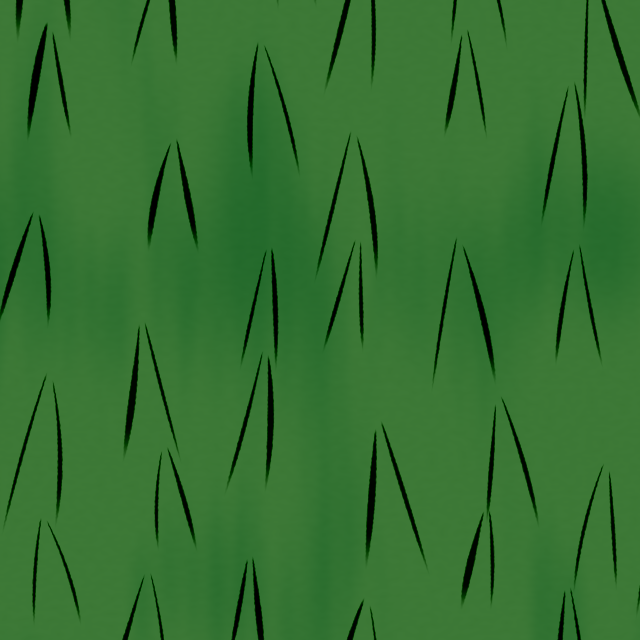
Write a WebGL 2 fragment shader that draws this texture.

```glsl
#version 300 es
precision highp float;

uniform vec2 u_resolution;
out vec4 fragColor;

vec2 hash2(vec2 p) {
    vec3 q = fract(p.xyx * vec3(0.1031, 0.1030, 0.0973));
    q += dot(q, q.yzx + 33.33);
    return fract((q.xx + q.yz) * q.zy);
}

float gradientDot(vec2 cell, vec2 offset) {
    float angle = 6.2832 * hash2(cell + 57.0).x;
    return dot(vec2(cos(angle), sin(angle)), offset);
}

float gradientNoise(vec2 p) {
    vec2 i = floor(p), f = fract(p);
    vec2 u = f * f * f * (f * (f * 6.0 - 15.0) + 10.0);
    vec2 x = vec2(1.0, 0.0);
    float low = mix(gradientDot(i, f), gradientDot(i + x, f - x), u.x);
    float high = mix(gradientDot(i + x.yx, f - x.yx), gradientDot(i + 1.0, f - 1.0), u.x);
    return mix(low, high, u.y);
}

// One tapered stroke hanging down from the origin, bowed sideways
float blade(vec2 p, float len, float slope, float bow, float halfWidth, float skew) {
    float t = -p.y / len;
    if (t <= 0.0 || t >= 1.0) return 0.0;
    float centre = len * t * (slope + bow * (1.0 - t));
    float taper = sin(3.1416 * pow(t, skew));
    float d = abs(p.x - centre) / sqrt(1.0 + slope * slope) - halfWidth * taper;
    float soft = max(0.0019, 0.8 / u_resolution.y);
    float fade = smoothstep(0.0, 0.06, t) * (1.0 - smoothstep(0.72, 1.0, t));
    return fade * (1.0 - smoothstep(-0.6 * soft, soft, d));
}

// Two blades spreading from nearly the same tip
float tuft(vec2 p, vec2 id) {
    vec2 lean = hash2(id + 11.0);
    float left = -0.32 * lean.x;
    float right = left + mix(0.24, 0.40, lean.y);
    float len = mix(0.165, 0.265, hash2(id + 23.0).x);
    float ink = 0.0;
    for (int k = 0; k < 2; k++) {
        float side = float(2 * k - 1);
        vec2 shape = hash2(id + 31.0 + 7.0 * float(k));
        vec2 weight = hash2(id + 73.0 + 5.0 * float(k));
        vec2 tip = vec2(0.004 * side, 0.02 * (shape.x - 0.5));
        float slope = k == 0 ? left : right;
        float bow = side * mix(-0.06, 0.17, shape.y);
        float halfWidth = mix(0.0019, 0.0056, weight.x * weight.x);
        ink = max(ink, blade(p - tip, len * mix(0.9, 1.05, shape.x), slope, bow,
                             halfWidth, mix(0.8, 1.35, weight.y)));
    }
    return ink;
}

// Staggered, jittered columns of tufts
float grass(vec2 p) {
    vec2 size = vec2(1.0 / 6.0, 0.25);
    float ink = 0.0;
    for (int i = -1; i <= 1; i++) {
        float column = floor(p.x / size.x) + float(i);
        float shift = 0.5 * mod(column, 2.0) + 0.3 * hash2(vec2(column + 9.0, 4.0)).x;
        float row = floor(p.y / size.y - shift);
        for (int j = 0; j <= 1; j++) {
            vec2 id = vec2(column, row + float(j));
            vec2 jitter = mix(vec2(0.28, 0.38), vec2(0.72, 0.85), hash2(id + 3.0));
            vec2 apex = (id + vec2(0.0, shift) + jitter) * size;
            ink = max(ink, tuft(p - apex, id));
        }
    }
    return ink;
}

// Painted ground with soft vertical streaks
vec3 ground(vec2 p) {
    float patches = gradientNoise(p * vec2(3.6, 2.6) + 5.0);
    float streaks = gradientNoise(p * vec2(11.0, 2.4) + 19.0);
    float bristles = gradientNoise(p * vec2(34.0, 3.0) + 41.0);
    float shade = smoothstep(-0.15, 0.75, 0.75 * patches + 0.6 * streaks + 0.2 * bristles);
    vec3 colour = mix(vec3(0.237, 0.472, 0.212), vec3(0.14, 0.415, 0.17), shade);
    return colour + 0.008 * gradientNoise(p * vec2(60.0, 110.0));
}

void main() {
    vec2 p = gl_FragCoord.xy / u_resolution.y;
    float roughness = 0.0009 * gradientNoise(p * 210.0);
    float ink = grass(p + vec2(roughness, 0.0));
    fragColor = vec4(max(ground(p) - 0.45 * ink, 0.0), 1.0);
}
```
